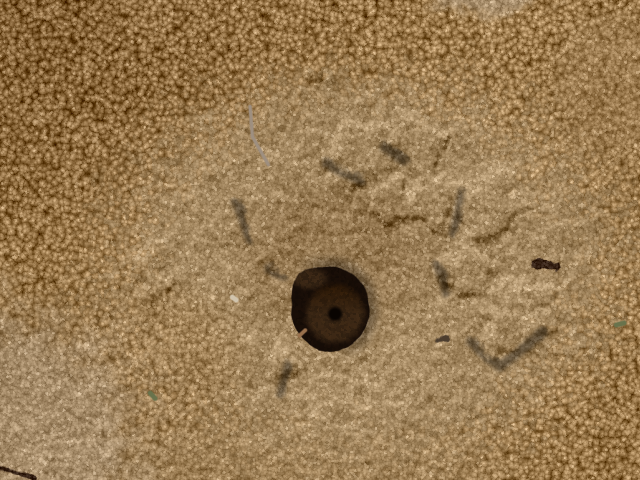
Write a Shadertoy shader that draws this texture.

```glsl
const vec2 HOLE = vec2(0.689, 0.356);
const vec2 LIGHT = vec2(-0.35, 0.94);
// Clods of packed sand: centre and radius
const vec3 CLODS[10] = vec3[10](
    vec3(0.755, 0.675, 0.085), vec3(0.903, 0.585, 0.070), vec3(0.815, 0.590, 0.050),
    vec3(1.020, 0.570, 0.080), vec3(1.085, 0.350, 0.085), vec3(0.970, 0.435, 0.060),
    vec3(0.304, 0.435, 0.065), vec3(0.575, 0.240, 0.040), vec3(0.644, 0.844, 0.018),
    vec3(0.870, 0.700, 0.070));
// Shadowed cracks: start and end
const vec4 CRACKS[9] = vec4[9](
    vec4(0.98, 0.285, 1.04, 0.235), vec4(1.04, 0.235, 1.13, 0.306),
    vec4(0.963, 0.60, 0.945, 0.515), vec4(0.91, 0.45, 0.93, 0.39),
    vec4(0.68, 0.66, 0.75, 0.622), vec4(0.80, 0.69, 0.84, 0.665),
    vec4(0.49, 0.58, 0.52, 0.50), vec4(0.56, 0.44, 0.59, 0.425),
    vec4(0.60, 0.24, 0.585, 0.18));

vec2 hash2(vec2 p) {
    vec3 q = fract(p.xyx * vec3(0.1031, 0.1030, 0.0973));
    q += dot(q, q.yzx + 33.33);
    return fract((q.xx + q.yz) * q.zy);
}

// Cellular noise: distance to nearest seed, and that seed's random value
vec2 cells(vec2 p) {
    vec2 base = floor(p), nearest = vec2(8.0, 0.0);
    for (int k = 0; k < 9; k++) {
        vec2 id = base + vec2(k % 3 - 1, k / 3 - 1);
        float d = length(id + hash2(id + 71.0) - p);
        if (d < nearest.x) nearest = vec2(d, hash2(id + 19.0).x);
    }
    return nearest;
}

// Layered sines, about -1 to 1
float waves(vec2 p) {
    float sum = 0.0, amp = 0.5;
    for (int i = 0; i < 5; i++) {
        sum += amp * sin(p.x + 1.7 * sin(p.y * 0.8 + float(i))) * cos(p.y + sin(p.x * 0.7));
        p = mat2(1.5, 1.1, -1.1, 1.5) * p + 2.3;
        amp *= 0.62;
    }
    return sum;
}

float blob(vec2 p, vec2 centre, vec2 size) {
    return 1.0 - smoothstep(0.5, 1.2, length((p - centre) / size));
}

float segment(vec2 p, vec4 s) {
    vec2 a = p - s.xy, b = s.zw - s.xy;
    return length(a - b * clamp(dot(a, b) / dot(b, b), 0.0, 1.0));
}

vec3 dab(vec3 under, vec3 tint, float d, float width) {
    float aa = 1.0 / iResolution.y;
    return mix(tint, under, smoothstep(width - aa, width + aa, d));
}

// Height of the disturbed ground: bowl, clods and lumps
float relief(vec2 p) {
    vec2 w = p + 0.020 * vec2(waves(p * 34.0), waves(p * 34.0 + 9.0));
    float lump = cells(w * 18.0).x, crumb = cells(w * 45.0).x;
    float bowl = smoothstep(0.12, 0.27, length((w - HOLE - 0.02) * vec2(1.05, 0.9)));
    float h = 0.55 * bowl;
    for (int i = 0; i < 10; i++) {
        float r = length(w - CLODS[i].xy) / CLODS[i].z + 0.5 * (lump - 0.4);
        h = max(h, 0.65 * (1.0 - smoothstep(0.5, 1.15, r)) + 0.5 * bowl);
    }
    return h - 0.36 * lump - 0.26 * crumb;
}

// Shaft with a dim floor and a small dark pit
vec3 shaft(vec2 p, float grain) {
    vec2 q = p - vec2(0.698, 0.346);
    vec3 col = mix(vec3(0.09, 0.05, 0.025), vec3(0.21, 0.14, 0.075), blob(p, vec2(0.645, 0.42), vec2(0.04, 0.025)));
    float ground = 1.0 - smoothstep(0.050, 0.070, length(q) + 0.004 * waves(p * 60.0));
    col = mix(col, vec3(0.22, 0.145, 0.075) - 0.9 * max(q.y, 0.0), ground) * (0.85 + 0.3 * grain);
    return mix(col, vec3(0.035, 0.015, 0.005), 1.0 - smoothstep(0.009, 0.020, length(q)));
}

void mainImage(out vec4 fragColor, in vec2 fragCoord) {
    vec2 p = fragCoord / iResolution.y;
    float broad = waves(p * 9.0), rough = waves(p * 45.0);
    vec2 coarse = cells(p * 88.0 + 0.25 * rough), fine = cells(p * 190.0);

    // Zones of loose granules and smooth sand
    float ring = length((p - vec2(0.76, 0.44)) / vec2(0.54, 0.41));
    float loose = smoothstep(0.76, 1.15, ring + 0.09 * broad + 0.12 * rough + 0.25 * (coarse.y - 0.5));
    loose = max(loose, 0.55 * blob(p, vec2(0.32, 0.25), vec2(0.20, 0.17)));
    float pale = blob(p, vec2(0.0, 0.10), vec2(0.36, 0.32) * (1.0 + 0.25 * rough));
    float base = blob(p, vec2(0.62, 0.0), vec2(0.48, 0.16));
    float corner = blob(p, vec2(1.28, 0.82), vec2(0.14, 0.17));
    float top = blob(p, vec2(1.02, 1.01), vec2(0.13, 0.05) * (1.0 + 0.4 * rough));
    loose *= (1.0 - 0.8 * pale) * (1.0 - 0.6 * base) * (1.0 - 0.6 * corner) * (1.0 - 0.8 * top);

    // Grains and ground colour
    float dusk = smoothstep(0.95, 0.0, p.x) * smoothstep(0.3, 0.95, p.y);
    vec3 orange = mix(vec3(0.58, 0.445, 0.265), vec3(0.505, 0.37, 0.20), dusk);
    vec3 tan = mix(vec3(0.632, 0.522, 0.368), vec3(0.655, 0.56, 0.435), max(pale, top));
    vec3 col = mix(mix(tan, vec3(0.60, 0.475, 0.31), corner), orange, loose);
    float granule = 0.27 * (0.46 - coarse.x) + 0.09 * (coarse.y - 0.5);
    float speck = 0.13 * (fine.y - 0.5) + 0.10 * (0.45 - fine.x);
    col += granule * mix(0.35, 1.55, loose) + speck + 0.025 * broad + 0.025 * rough;
    col += 0.06 * smoothstep(0.93, 0.99, fine.y) * vec3(0.8, 0.9, 1.0);

    // Light across the relief
    float slope = relief(p) - relief(p + LIGHT * 0.011);
    col += clamp(slope * 0.42, -0.23, 0.11) * (1.0 - 0.8 * loose);
    col -= vec3(0.045, 0.05, 0.05) * blob(p, vec2(0.70, 0.47), vec2(0.22, 0.15));
    float crack = 1.0;
    for (int i = 0; i < 9; i++) crack = min(crack, segment(p + 0.006 * rough, CRACKS[i]));
    col *= 1.0 - 0.38 * (1.0 - smoothstep(0.0, 0.017, crack + 0.005 * rough));

    // Burrow opening
    vec2 q = (p - HOLE) / vec2(0.081, 0.088);
    float k = mix(2.0, 3.5, smoothstep(0.2, -0.5, q.x) * smoothstep(-0.3, 0.4, q.y));
    float edge = pow(pow(abs(q.x), k) + pow(abs(q.y), k), 1.0 / k) - 1.0 + 0.03 * rough;
    col *= 1.0 - 0.30 * (1.0 - smoothstep(0.0, 0.40, edge)) * smoothstep(-0.6, 0.7, q.x + 0.5 * q.y);
    col = mix(col, shaft(p, fine.y), 1.0 - smoothstep(-0.02, 0.025, edge));

    // Twigs, fragments and pebbles
    float twig = min(segment(p, vec4(0.521, 0.778, 0.526, 0.715)), segment(p, vec4(0.526, 0.715, 0.559, 0.657)));
    col = dab(col, vec3(0.62, 0.56, 0.50), twig, 0.0035);
    float bark = segment(p, vec4(1.122, 0.450, 1.160, 0.443)) + 0.010 * rough;
    bark = min(bark, segment(p, vec4(0.0, 0.025, 0.07, 0.004)) + 0.007 + 0.006 * rough);
    col = dab(col, vec3(0.21, 0.13, 0.08) + speck, bark, 0.012);
    col = dab(col, vec3(0.30, 0.24, 0.18), segment(p, vec4(0.912, 0.290, 0.930, 0.295)) + 0.007 * rough, 0.008);
    col = dab(col, vec3(0.60, 0.44, 0.30), segment(p, vec4(0.624, 0.301, 0.636, 0.312)), 0.004);
    col = dab(col, vec3(0.82, 0.77, 0.68), segment(p, vec4(0.484, 0.381, 0.492, 0.375)), 0.005);
    float green = min(segment(p, vec4(0.313, 0.181, 0.323, 0.170)), segment(p, vec4(1.284, 0.323, 1.300, 0.327)));
    col = dab(col, vec3(0.41, 0.45, 0.30), green, 0.005);
    fragColor = vec4(clamp(col, 0.0, 1.0), 1.0);
}
```
